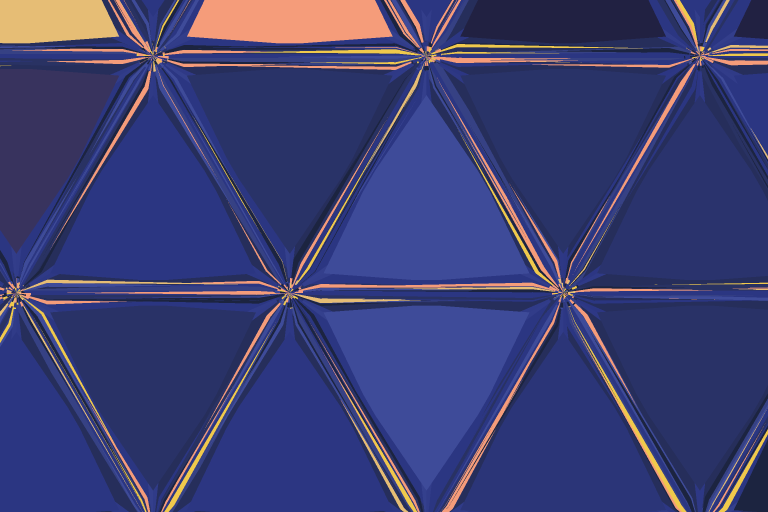
This pattern is drawn by a Shadertoy shader. Its source:

```glsl
// Bevelled glass triangles: a lattice of equilateral cells with flat blue faces.
// Each edge carries a tapering bevel crossed by hashed slivers that converge
// on the lattice nodes; colour is supersampled to smooth every facet.
#define SIDE 0.534
#define ORIGIN vec2(0.566, 0.428)
#define BEVEL_MIN 0.025
#define BEVEL_FLARE 0.018
#define SLIVERS 11
#define SLIVER_SPREAD 0.025
#define SLIVER_WIDTH 0.0062
#define WARM_SHARE 0.40
#define BURST_RADIUS 0.024
#define SAMPLES 3

const float ROOT3 = 1.7320508;
const float ROW = SIDE * ROOT3 * 0.5;
const vec3 NIGHT  = vec3(0.11, 0.14, 0.25);
const vec3 NAVY   = vec3(0.16, 0.195, 0.39);
const vec3 COBALT = vec3(0.17, 0.21, 0.51);
const vec3 SKY    = vec3(0.245, 0.295, 0.60);
const vec3 SALMON = vec3(0.96, 0.61, 0.48);
const vec3 TAN    = vec3(0.90, 0.74, 0.46);
const vec3 GOLD   = vec3(0.94, 0.79, 0.30);

float hash(vec3 p) {
    p = fract(p * 0.1031);
    p += dot(p, p.zyx + 31.32);
    return fract((p.x + p.y) * p.z);
}

// Sliver palette: warm glints against dark and blue reflections.
vec3 glint(float h) {
    if (h < WARM_SHARE * 0.55) return SALMON;
    if (h < WARM_SHARE * 0.75) return TAN;
    if (h < WARM_SHARE) return GOLD;
    if (h < 0.62) return NIGHT;
    return h < 0.85 ? COBALT : SKY;
}

// Flat face colour, chosen from the cell's centre and orientation.
vec3 faceColor(vec2 c, bool up) {
    if (c.y > 0.95) {
        if (!up) return COBALT;
        return c.x < 0.3 ? TAN : c.x < 0.8 ? SALMON : vec3(0.13, 0.13, 0.26);
    }
    if (c.x > 1.5) return c.y > 0.5 ? COBALT : NIGHT;
    float blue = up ? 1.0 - 0.7 * smoothstep(0.9, 1.3, c.x) : 0.12;
    vec3 col = mix(NAVY, COBALT, blue);
    if (!up && c.x < 0.2 && c.y > 0.6) col = vec3(0.22, 0.20, 0.37);
    float dx = c.x - 0.834;
    return mix(col, SKY, exp(-60.0 * dx * dx));
}

// Bevel facets and slivers; d is across the edge, t runs 0..1 along it.
vec3 edgeColor(vec3 id, float d, float t) {
    float s = min(t, 1.0 - t) * SIDE;
    float r = length(vec2(s, d));
    float ad = abs(d);
    float side = d < 0.0 ? 3.0 : 7.0;
    float tone = hash(id + side);

    // Outer facet, inner facet and the dark seam
    vec3 col = mix(NAVY * 0.92, COBALT, step(0.5, tone));
    if (ad < 0.019 - 0.016 * abs(t - tone)) col = tone < 0.35 ? SKY * 0.86 : NAVY;
    if (ad < 0.004) col = COBALT;

    // Small kite in each corner of the face
    if (ad > r * 0.40 && r > 0.03) col = mix(COBALT, SKY, 0.5 * tone);

    // Long splinters, thick near one node and pointed at the far end
    for (int k = 0; k < SLIVERS; k++) {
        vec3 key = id + float(k) * vec3(5.0, 11.0, 17.0);
        float h1 = hash(key + 1.7);
        float h2 = hash(key + 23.3);
        float h3 = hash(key + 41.9);
        float x = h1 < 0.5 ? t : 1.0 - t;
        float reach = mix(0.35, 1.0, h2);
        float taper = min(x / 0.12, 1.0) * max(1.0 - x / reach, 0.0);
        float offset = (2.0 * h3 - 1.0) * SLIVER_SPREAD * min(s / 0.06, 1.0);
        offset *= 1.0 - 0.35 * x;
        float halfWidth = SLIVER_WIDTH * mix(0.3, 1.0, fract(h1 * 7.0)) * taper;
        if (abs(d - offset) < halfWidth) col = glint(fract(h2 * 13.0 + h3));
    }

    // Splintered star at the node
    float sector = floor(atan(d, s) * 6.0);
    float end = t < 0.5 ? 0.0 : 50.0;
    float ray = hash(id + vec3(sector, end, 9.0));
    if (r < BURST_RADIUS * (0.35 + ray)) {
        float ring = floor(r / (BURST_RADIUS * 0.4));
        col = glint(hash(id + vec3(ring, sector, end)));
    }
    return col;
}

vec3 lattice(vec2 uv) {
    vec2 p = uv - ORIGIN;
    // Three line families, 60 degrees apart; lines lie at whole numbers
    vec3 a = vec3(p.y, -0.5 * (ROOT3 * p.x + p.y), 0.5 * (ROOT3 * p.x - p.y)) / ROW;
    vec3 e = abs(a - round(a));
    vec3 q = a;
    float family = 0.0;
    if (e.y < e.x && e.y <= e.z) { q = a.yzx; family = 1.0; }
    else if (e.z < e.x) { q = a.zxy; family = 2.0; }

    float line = round(q.x);
    float d = (q.x - line) * ROW;
    float u = 0.5 * (q.y - q.z - line);
    float t = fract(u);
    float flare = max(1.0 - 2.2 * min(t, 1.0 - t), 0.0);
    if (abs(d) < BEVEL_MIN + BEVEL_FLARE * flare)
        return edgeColor(vec3(family * 19.0, line + 40.0, floor(u) + 70.0), d, t);

    float total = dot(fract(a), vec3(1.0));
    vec3 mid = floor(a) + round(total) / 3.0;
    vec2 centre = ORIGIN + ROW * vec2((mid.z - mid.y) / ROOT3, mid.x);
    return faceColor(centre, total < 1.5);
}

void mainImage(out vec4 fragColor, in vec2 fragCoord) {
    vec3 sum = vec3(0.0);
    for (int j = 0; j < SAMPLES * SAMPLES; j++) {
        vec2 jitter = (vec2(j % SAMPLES, j / SAMPLES) + 0.5) / float(SAMPLES) - 0.5;
        sum += lattice((fragCoord + jitter) / iResolution.y);
    }
    fragColor = vec4(sum / float(SAMPLES * SAMPLES), 1.0);
}
```
